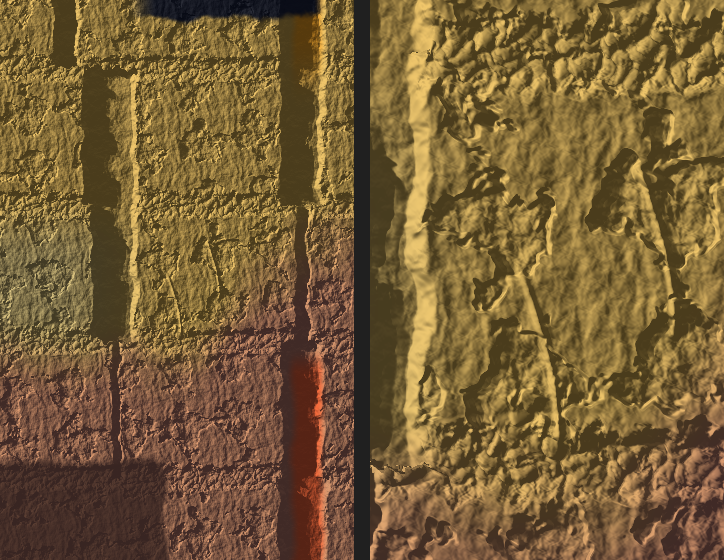
Left: the whole. Right: its middle third, enlarged.
Give the GLSL for this texture, as a Shadertoy shader.

```glsl
// Painted, weathered brick wall in grazing light from the upper left.
// A height field (brick courses, crumbly mortar, chips, scratches) is shaded
// by its slope and a short shadow march, then tinted from ochre to rose.

const float COURSE = 0.2435;                 // height of one brick course
const vec2 LIGHT_DIR = vec2(-0.93, 0.37);    // direction towards the light
const float LIGHT_SLOPE = 0.35;
const vec3 OCHRE_SHADE = vec3(0.29, 0.235, 0.11);
const vec3 OCHRE_LIT = vec3(0.92, 0.76, 0.41);
const vec3 ROSE_SHADE = vec3(0.25, 0.165, 0.15);
const vec3 ROSE_LIT = vec3(0.84, 0.59, 0.43);

vec2 hash2(vec2 p) {
    vec3 q = fract(vec3(p.xyx) * vec3(0.1031, 0.103, 0.0973));
    q += dot(q, q.yzx + 33.33);
    return fract((q.xx + q.yz) * q.zy);
}

// Distance to the nearest scattered cell point
float cellular(vec2 p) {
    vec2 cell = floor(p), f = p - cell;
    float nearest = 2.0;
    for (int j = -1; j <= 1; j++)
        for (int i = -1; i <= 1; i++) {
            vec2 o = vec2(i, j);
            vec2 r = o + hash2(cell + o) - f;
            nearest = min(nearest, dot(r, r));
        }
    return sqrt(nearest);
}

// Layered sines, each layer bent by the one before
float ripple(vec2 p) {
    float sum = 0.0, amp = 0.75;
    vec2 bend = vec2(0.0);
    for (int i = 0; i < 5; i++) {
        p = mat2(0.8, 0.6, -0.6, 0.8) * p;
        vec2 q = p + 1.3 * bend;
        bend = sin(q.yx + vec2(0.0, 2.0));
        sum += amp * bend.x * bend.y;
        p = p * 1.9 + 3.1;
        amp *= 0.55;
    }
    return sum;
}

// x: signed distance to the brick, y: depth inside an upright joint
vec2 brickField(vec2 p) {
    float row = floor((1.0 - p.y) / COURSE + 0.5);
    float y = abs(p.y - 1.0 + row * COURSE) - 0.104;
    float leftX = 0.12 + 0.042 * row + 0.036 * sin(row * 1.57);
    float leftHalf = 0.02 + 0.026 * sin(1.25 * row);
    float rightHalf = 0.026 + 0.018 * cos(2.0 * row - 1.0);
    float joint = max(leftHalf - abs(p.x - leftX), rightHalf - abs(p.x - 0.54));
    vec2 q = vec2(joint, y) + 0.012;
    return vec2(length(max(q, 0.0)) + min(max(q.x, q.y), 0.0) - 0.012, joint);
}

// Two thin curved ridges on the middle brick
float scratches(vec2 p) {
    float ridge = 0.0;
    for (int i = 0; i < 2; i++) {
        vec2 start = vec2(0.371, 0.57) - float(i) * vec2(0.069, 0.065);
        float t = (start.y - p.y) / 0.1;
        float across = (p.x - start.x - 0.022 * sin(1.6 * t)) / 0.0022;
        ridge += exp(-across * across) * smoothstep(0.0, 0.1, t) * smoothstep(1.1, 0.9, t);
    }
    return ridge;
}

float relief(vec2 p) {
    float broad = ripple(p * 45.0 + 2.0);
    float fine = ripple(p * 130.0);
    vec2 field = brickField(p + 0.006 * vec2(broad, fine));
    float face = smoothstep(0.006, -0.006, field.x);
    float joint = smoothstep(-0.006, 0.006, field.y);
    float chip = smoothstep(0.1, 0.3, broad) * face;
    float dist = cellular(p * 95.0 + 0.5 * fine);
    float grain = max(0.0, 1.0 - 1.7 * dist * dist);
    float crumbs = (1.0 - joint) * smoothstep(-0.012, 0.006, field.x + 0.008 * broad);
    float h = mix(mix(0.020, 0.004, joint) + 0.002 * broad, 0.03, face);
    h += 0.0045 * grain * crumbs - 0.006 * chip;
    h += (0.0013 + 0.0012 * chip) * fine;
    h += 0.0004 * sin(p.x * 420.0 + 60.0 * p.y + 5.0 * broad) * face;
    return h + 0.004 * scratches(p);
}

// Light left after marching towards the source
float sunlight(vec2 p, float h) {
    float blocked = 0.0;
    for (int i = 1; i <= 14; i++) {
        float t = 0.1 * pow(float(i) / 14.0, 1.5);
        float over = relief(p + LIGHT_DIR * t) - h - LIGHT_SLOPE * t;
        blocked = max(blocked, smoothstep(0.0, 0.004, over));
    }
    return 1.0 - blocked;
}

vec3 paint(vec2 p, float light) {
    float mottled = ripple(p * 20.0);
    float border = 0.36 + 0.2 * smoothstep(0.32, 0.56, p.x) + 0.03 * mottled;
    float rose = smoothstep(0.09, -0.09, p.y - border);
    vec3 color = mix(mix(OCHRE_SHADE, OCHRE_LIT, light), mix(ROSE_SHADE, ROSE_LIT, light), rose);
    // Faded grey patch at the left
    float faded = smoothstep(0.3, 0.1, p.x) * smoothstep(0.17, 0.04, abs(p.y - 0.49));
    color = mix(color, vec3(dot(color, vec3(0.33))) * vec3(1.1, 1.08, 0.85), 0.5 * faded);
    // Saturated stain down the right joint
    float stain = smoothstep(0.035, 0.015, abs(p.x - 0.548 + 0.005 * mottled));
    vec3 stainColor = mix(vec3(0.6, 0.37, 0.04), vec3(0.62, 0.21, 0.09), rose);
    stain *= max(smoothstep(0.8, 0.95, p.y), smoothstep(0.38, 0.33, p.y));
    return mix(color, stainColor * (0.6 + light), 0.7 * stain);
}

void mainImage(out vec4 fragColor, in vec2 fragCoord) {
    vec2 p = fragCoord / iResolution.y;
    float e = 0.0015, h = relief(p);
    vec2 slope = vec2(relief(p + vec2(e, 0.0)), relief(p + vec2(0.0, e))) - h;
    vec3 normal = normalize(vec3(-slope / e, 1.0));
    float diffuse = max(dot(normal, normalize(vec3(LIGHT_DIR, 0.42))), 0.0);
    float light = diffuse * sunlight(p, h) + 0.1 * normal.y;

    // Broad shadow over the recessed lower left corner
    float edge = 0.01 * ripple(p * 30.0);
    float corner = smoothstep(0.185, 0.165, p.y + edge) * smoothstep(0.305, 0.29, p.x + edge);
    vec3 color = paint(p, max(light * (1.0 - 0.75 * corner), 0.0));
    color *= 1.0 - 0.12 * corner;

    // Dark blue paint along the top
    float band = smoothstep(0.962, 0.976, p.y + 1.2 * edge);
    band *= smoothstep(0.22, 0.28, p.x) * smoothstep(0.58, 0.56, p.x);
    color = mix(color, vec3(0.04, 0.05, 0.09) + 0.12 * light, band);
    fragColor = vec4(color, 1.0);
}
```
